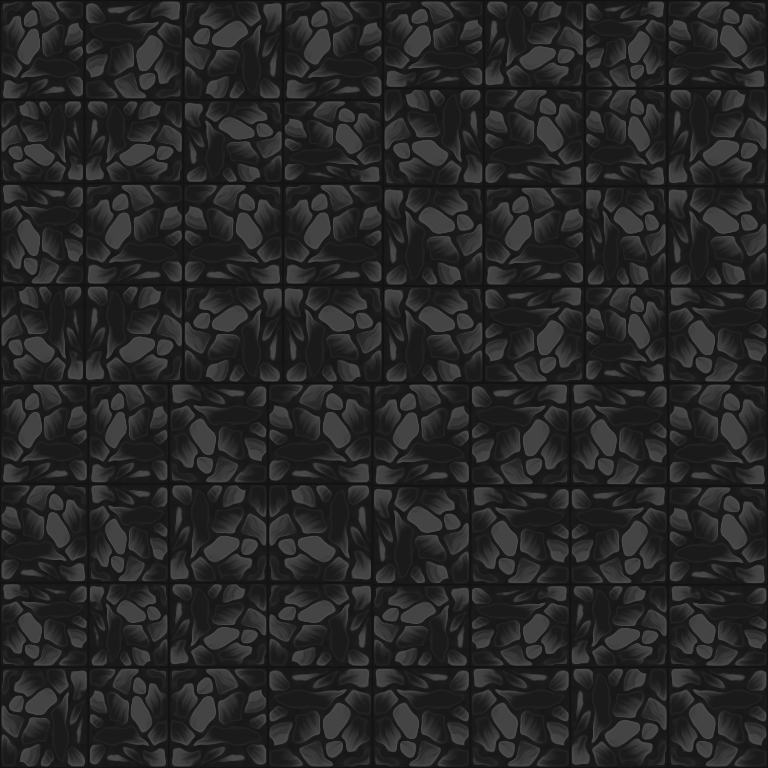
Give the GLSL for this texture, as a WebGL 2 fragment shader.

```glsl
#version 300 es
precision highp float;
uniform vec2 u_resolution;
out vec4 outColor;

const float TILES = 8.0;
const int GRID = 4;                    // stones along each side of a tile
const float JITTER = 0.72;
const float GAP = 0.016;               // half width of the joints, in tiles
const float ROUNDING = 0.021;
const float WOBBLE = 0.06;
const float BORDER_WOBBLE = 0.07;
const float RIM_WIDTH = 0.028;
const float SEAM_WIDTH = 0.010;
const float STONE_VARIATION = 0.75;
const vec2 LONG_CENTER = vec2(0.43, 0.28);
const vec2 LONG_SCALE = vec2(0.42, 1.9);
const float LONG_ANGLE = -0.12;
const float LONG_WEIGHT = 0.025;
const float LONG_CLEARANCE = 0.22;
const vec3 SEAM = vec3(0.072);
const vec3 JOINT = vec3(0.098);
const vec3 SHADOW = vec3(0.100);
const vec3 FACE = vec3(0.268);
const vec3 RIM = vec3(0.305);

// Uneven seam positions, in tiles, for each half of the canvas
const float COLS_LOW[9] = float[9](0.0, 0.92, 1.76, 2.79, 3.88, 4.90, 5.94, 6.96, 8.0);
const float COLS_HIGH[9] = float[9](0.0, 0.88, 1.91, 2.95, 3.99, 5.04, 6.09, 6.95, 8.0);
const float ROWS_LEFT[9] = float[9](0.0, 1.05, 1.93, 2.96, 4.01, 5.03, 6.09, 6.96, 8.0);
const float ROWS_RIGHT[9] = float[9](0.0, 1.05, 1.91, 2.94, 4.01, 5.02, 6.06, 7.08, 8.0);

struct Stone { float dist; vec2 grad; vec2 local; float seed; };

float hash(vec2 p) {
    return fract(sin(dot(p, vec2(127.1, 311.7))) * 43758.5453);
}

float noise(vec2 p) {
    vec2 i = floor(p), f = fract(p);
    f = f * f * (3.0 - 2.0 * f);
    return mix(mix(hash(i), hash(i + vec2(1, 0)), f.x),
               mix(hash(i + vec2(0, 1)), hash(i + vec2(1, 1)), f.x), f.y);
}

mat2 rotation(float a) {
    return mat2(cos(a), -sin(a), sin(a), cos(a));
}

// Returns tile index, position inside it and its width
vec3 splitAxis(float x, float seams[9]) {
    int i = 0;
    for (int k = 1; k < 8; k++) i += int(step(seams[k], x));
    float width = seams[i + 1] - seams[i];
    return vec3(float(i), (x - seams[i]) / width, width);
}

// Stretched distance to one stone; the last index is the long slab
Stone stoneAt(int index, vec2 p) {
    vec2 cell = vec2(index % GRID, index / GRID);
    float seed = hash(cell + 3.7);
    vec2 jitter = vec2(hash(cell + 11.3), hash(cell + 27.9)) - 0.5;
    vec2 center = (cell + 0.5 + JITTER * jitter) / float(GRID);
    float aspect = mix(1.05, 1.5, hash(cell + 41.1));
    vec2 scale = vec2(1.0 / aspect, aspect);
    float angle = 6.2832 * seed;
    float weight = 0.08 * (hash(cell + 53.3) - 0.5);
    float hidden = 0.0;
    if (index == GRID * GRID) {
        center = LONG_CENTER; scale = LONG_SCALE; angle = LONG_ANGLE; weight = LONG_WEIGHT;
    } else {
        vec2 away = rotation(LONG_ANGLE) * (center - LONG_CENTER) * LONG_SCALE;
        hidden = 9.0 * step(length(away), LONG_CLEARANCE);
    }
    mat2 turn = rotation(angle);
    vec2 local = turn * (p - center);
    float d = max(length(local * scale), 1e-4);
    vec2 grad = transpose(turn) * (local * scale * scale) / d;
    return Stone(d - weight + hidden, grad, local, seed);
}

void main() {
    vec2 p = gl_FragCoord.xy / u_resolution * TILES;
    float pixel = TILES / min(u_resolution.x, u_resolution.y);
    vec3 col, row;
    if (p.y > ROWS_LEFT[4]) col = splitAxis(p.x, COLS_HIGH); else col = splitAxis(p.x, COLS_LOW);
    if (col.x > 3.5) row = splitAxis(p.y, ROWS_RIGHT); else row = splitAxis(p.y, ROWS_LEFT);
    vec2 tile = vec2(col.x, row.x), uv = vec2(col.y, row.y);
    vec2 border = min(uv, 1.0 - uv) * vec2(col.z, row.z);

    // Turn and mirror each tile
    if (hash(tile + 5.3) > 0.5) uv = uv.yx;
    vec2 flip = step(0.5, vec2(hash(tile + 17.7), hash(tile + 31.9)));
    uv = mix(uv, 1.0 - uv, flip);
    vec2 warped = uv + WOBBLE * (vec2(noise(uv * 9.0), noise(uv * 9.0 + 40.0)) - 0.5);

    // Nearest stone, then a rounded distance to its joints
    int nearest = 0;
    Stone stone = stoneAt(0, warped);
    for (int i = 1; i <= GRID * GRID; i++) {
        Stone s = stoneAt(i, warped);
        if (s.dist < stone.dist) { stone = s; nearest = i; }
    }
    vec2 ragged = border - BORDER_WOBBLE * smoothstep(0.35, 1.0, noise(uv * 8.0 + 70.0));
    float sum = exp(-ragged.x / ROUNDING) + exp(-ragged.y / ROUNDING);
    for (int i = 0; i <= GRID * GRID; i++) {
        if (i == nearest) continue;
        Stone s = stoneAt(i, warped);
        float slope = max(length(s.grad - stone.grad), 0.3);
        sum += exp(-(s.dist - stone.dist) / (slope * ROUNDING));
    }
    float edge = -ROUNDING * log(sum) - GAP;

    // Brushed face fading to shadow, with a pale rim on the lit side
    float heading = 6.2832 * hash(vec2(stone.seed, 8.1));
    float light = 0.5 + STONE_VARIATION * (hash(vec2(stone.seed, 2.9)) - 0.5);
    light += 3.8 * dot(stone.local, vec2(cos(heading), sin(heading)));
    light += 0.5 * (noise(uv * 3.0 + 13.0) - 0.5);
    float streak = noise(stone.local * vec2(9.0, 55.0) + 20.0 * stone.seed) - 0.5;
    float tone = smoothstep(0.0, 1.1, light + 0.35 * streak);
    vec3 face = mix(SHADOW, FACE, tone);
    float rim = 1.0 - smoothstep(0.3 * RIM_WIDTH, RIM_WIDTH, edge);
    face = mix(face, RIM, rim * mix(0.15, 0.6, smoothstep(0.1, 0.9, light)));

    vec3 ground = JOINT + 0.025 * (noise(uv * 14.0) - 0.5);
    float seam = 1.0 - smoothstep(SEAM_WIDTH - 0.5 * pixel, SEAM_WIDTH + 0.5 * pixel, min(border.x, border.y));
    ground = mix(ground, SEAM, seam);
    vec3 color = mix(ground, face, smoothstep(-0.6 * pixel, 0.6 * pixel, edge));
    outColor = vec4(color, 1.0);
}
```
